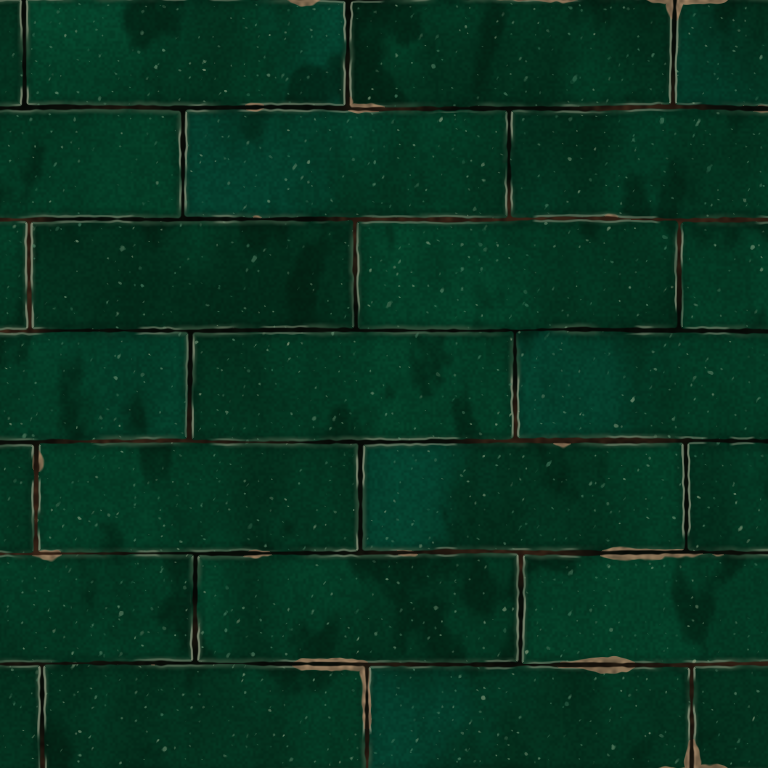
Write a WebGL 1 fragment shader that draws this texture.

```glsl
precision highp float;
// Glazed green bricks in running bond: about 2.4 across and 6.9 courses down.
// A rounded-box distance per brick shapes thin dark joints, worn pale rims and
// chips; layered noise clouds the glaze, and jittered cells scatter pinholes.
uniform vec2 u_resolution;

float hash(vec2 p) {
  vec3 q = fract(vec3(p.xyx) * 0.1031);
  q += dot(q, q.yzx + 33.33);
  return fract((q.x + q.y) * q.z);
}

float noise(vec2 p) {
  vec2 i = floor(p), f = fract(p);
  f = f * f * (3.0 - 2.0 * f);
  return mix(mix(hash(i), hash(i + vec2(1.0, 0.0)), f.x),
             mix(hash(i + vec2(0.0, 1.0)), hash(i + 1.0), f.x), f.y);
}

float fbm(vec2 p) {
  float sum = 0.0, amp = 0.53;
  for (int i = 0; i < 4; i++) {
    sum += amp * noise(p);
    p = mat2(1.6, 1.2, -1.2, 1.6) * p + 7.3;
    amp *= 0.5;
  }
  return sum;
}

float roundBox(vec2 p, vec2 halfSize, float r) {
  vec2 q = abs(p) - halfSize + r;
  return length(max(q, 0.0)) + min(max(q.x, q.y), 0.0) - r;
}

// Small irregular flecks, at most one per cell, over three sizes
float flecks(vec2 p, float px) {
  float mask = 0.0;
  for (int i = 0; i < 3; i++) {
    float k = float(i), cells = 17.0 + 19.0 * k;
    vec2 cell = floor(p * cells) + 91.0 * k;
    vec2 jitter = vec2(hash(cell + 3.1), hash(cell + 8.7));
    vec2 d = (fract(p * cells) - 0.25 - 0.5 * jitter) / cells;
    d.x += (jitter.y - 0.5) * d.y;
    float radius = mix(0.0026, 0.0009, k * 0.5) * (0.5 + 0.7 * jitter.x);
    float dist = length(d * vec2(1.0, 0.6 + 0.7 * jitter.y));
    dist += 0.002 * (noise(p * 330.0) - 0.5);
    float present = step(0.79 - 0.13 * k, hash(cell + 15.3));
    float strength = 0.35 + 0.65 * hash(cell + 22.9);
    mask = max(mask, present * strength * (1.0 - smoothstep(-px, px, dist - radius)));
  }
  return mask;
}

void main() {
  vec2 p = gl_FragCoord.xy / u_resolution;
  float px = 1.0 / min(u_resolution.x, u_resolution.y);

  // Brick lattice: courses counted from the top, slightly wavy and drifting
  vec2 q = p + 0.003 * (vec2(noise(p * 9.0), noise(p * 8.0 + 40.0)) - 0.5);
  vec2 size = vec2(0.4232, 0.1447);
  float down = (1.004 - q.y) / size.y;
  float row = floor(down);
  float along = (q.x - 0.031 - 0.004 * row - 0.204 * mod(row, 2.0)) / size.x;
  vec2 id = vec2(floor(along), row) + 20.0;
  vec2 local = (vec2(fract(along), 1.0 - fract(down)) - 0.5) * size;
  float tone = hash(id + 4.0), tint = hash(id * 1.7 + 11.0);

  // Hand-cut outline with a little tilt and roughness
  vec2 tilted = local + vec2(0.0, (hash(id + 31.0) - 0.5) * 0.012 * local.x);
  vec2 halfSize = size * 0.5 - 0.0018 - 0.0012 * vec2(tone, tint);
  float edge = roundBox(tilted, halfSize, 0.004);
  edge += 0.0018 * (noise(p * 105.0) - 0.5) + 0.0016 * (noise(p * 38.0) - 0.5);
  float inside = 1.0 - smoothstep(-px, px, edge);

  // Clouded glaze with vertical streaks, dark pools and fine grain
  vec2 glazeP = p + id * 3.7;
  float cloud = fbm(glazeP * vec2(9.0, 5.0));
  float streak = noise(glazeP * vec2(21.0, 3.0) + 0.5 * cloud);
  float depth = 0.43 + 0.9 * (cloud - 0.5) + 0.25 * (streak - 0.5) + 0.34 * (tone - 0.5);
  vec3 color = mix(vec3(0.012, 0.145, 0.085), vec3(0.02, 0.275, 0.175), clamp(depth, 0.0, 1.0));
  float side = local.x / size.x * (tone > 0.5 ? 1.0 : -1.0);
  float teal = smoothstep(0.5, 0.95, tint) * smoothstep(-0.1, 0.5, side + cloud - 0.5);
  color = mix(color, vec3(0.02, 0.27, 0.205), 0.65 * teal);
  float pool = smoothstep(0.6, 0.76, fbm(glazeP * vec2(15.0, 9.0) + 50.0));
  color = mix(color, vec3(0.01, 0.115, 0.065), 0.65 * pool);
  color *= 0.9 + 0.2 * noise(p * 290.0);
  color *= 1.0 - 0.16 * smoothstep(-0.016, -0.002, edge);

  // Hazy thin glaze along the rim, then a broken pale line at the lip
  float wear = fbm(p * 19.0 + 60.0);
  float haze = smoothstep(-0.008, -0.001, edge) * smoothstep(0.3, 0.7, wear);
  color = mix(color, vec3(0.21, 0.31, 0.23), 0.75 * haze);
  float vertical = step(abs(local.y) - halfSize.y, abs(local.x) - halfSize.x);
  float lip = 1.0 - smoothstep(0.0006, 0.0014 + px, abs(edge + 0.0012));
  lip *= smoothstep(0.42, 0.68, noise(p * 31.0 + 17.0) + 0.14 * vertical);
  color = mix(color, vec3(0.52, 0.55, 0.46), (0.5 + 0.3 * vertical) * lip);

  // Pinholes and chips baring the clay
  vec3 fleckColor = mix(vec3(0.2, 0.42, 0.32), vec3(0.58, 0.62, 0.5), noise(p * 45.0));
  color = mix(color, fleckColor, 0.75 * flecks(p, px));
  float bite = 0.055 * (noise(p * 15.0 + 83.0) - 0.8) + 0.003 * (noise(p * 120.0) - 0.5);
  float chip = smoothstep(-px, px, edge + bite) * step(0.0005, bite);
  vec3 clay = vec3(0.58, 0.46, 0.35) * (0.75 + 0.4 * noise(p * 160.0));
  color = mix(color, clay, 0.85 * chip);

  // Deep shadowed joints with patches of earthy mortar
  float mortar = smoothstep(0.5, 0.85, noise(p * vec2(6.0, 11.0) + 29.0));
  vec3 joint = mix(vec3(0.025, 0.04, 0.025), vec3(0.17, 0.11, 0.07), mortar);
  joint *= 0.7 + 0.6 * noise(p * 130.0 + 5.0);
  gl_FragColor = vec4(mix(joint, color, inside), 1.0);
}
```
